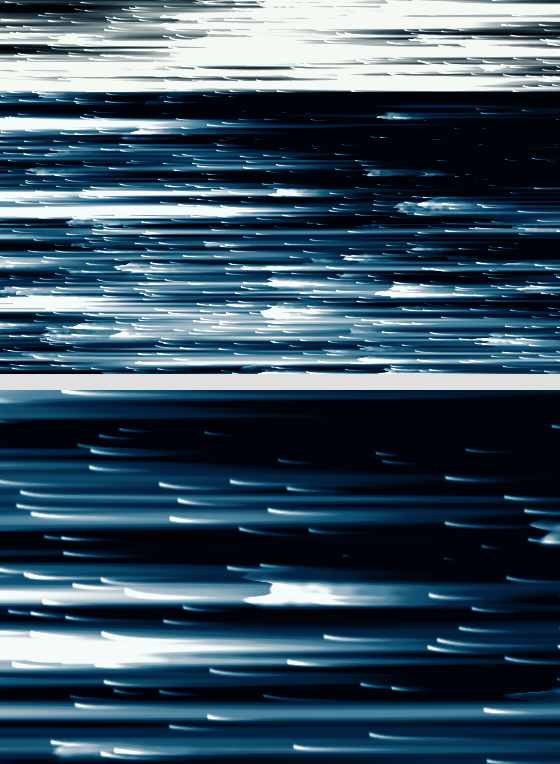
Top: the whole. Bottom: its middle third, enlarged.
A WebGL 1 fragment shader for this texture:

```glsl
precision highp float;
// Wind-swept light trails: a broad tone field is broken into horizontal
// streaks, then frothy bright clumps and thin curled hooks are laid on top.
// The summed tone is coloured by a ramp from ink through blue to white.
uniform vec2 u_resolution;

float hash(vec2 p) {
  return fract(sin(dot(p, vec2(127.1, 311.7))) * 43758.5453);
}

float noise(vec2 p) {
  vec2 i = floor(p), f = fract(p);
  f = f * f * (3.0 - 2.0 * f);
  return mix(mix(hash(i), hash(i + vec2(1, 0)), f.x),
             mix(hash(i + vec2(0, 1)), hash(i + vec2(1, 1)), f.x), f.y);
}

float bump(float x, float centre, float width) {
  float d = (x - centre) / width;
  return exp(-d * d);
}

float fall(float a, float b, float x) { return 1.0 - smoothstep(a, b, x); }

float skyMask(vec2 q) { return smoothstep(0.742, 0.765, q.y); }

// Broad light and dark areas, q running from 0 to 1 on both axes
float baseTone(vec2 q) {
  float sea = mix(0.6, 0.29, q.x) - 0.16 * smoothstep(0.22, 0.38, q.y);
  sea -= 0.3 * smoothstep(0.5, 0.66, q.y) * smoothstep(0.05, 0.65, q.x);
  sea -= 0.12 * bump(q.y, 0.35, 0.025) + 0.15 * bump(q.y, 0.735, 0.02);
  sea += 0.5 * bump(q.y, 0.43, 0.015) * fall(0.35, 0.65, q.x);
  sea += 0.55 * bump(q.y, 0.487, 0.011) * smoothstep(0.13, 0.19, q.x) * fall(0.4, 0.7, q.x);
  sea += 0.4 * bump(q.y, 0.67, 0.022) * fall(0.1, 0.55, q.x);
  float sky = 0.83 - 0.4 * bump(q.y, 0.9, 0.05) * smoothstep(0.5, 0.9, q.x);
  sky -= 0.4 * smoothstep(0.9, 0.96, q.y) * fall(0.1, 0.28, q.x);
  sky -= 0.2 * bump(q.y, 0.85, 0.025) * fall(0.2, 0.45, q.x);
  return mix(sea, sky, skyMask(q));
}

// Long grain at three thicknesses, centred on zero
float streaks(vec2 p) {
  return 0.75 * (noise(p * vec2(1.3, 27.0)) - 0.5)
       + 0.75 * (noise(p * vec2(1.8, 71.0) + 31.0) - 0.5)
       + 0.55 * (noise(p * vec2(2.6, 165.0) + 67.0) - 0.5);
}

// Thin trails that curl up at the left end and fade to the right
float hooks(vec2 p, vec2 cell, float seed, float aspect) {
  float sum = 0.0;
  for (int i = -1; i <= 0; i++) {
    for (int j = -1; j <= 1; j++) {
      vec2 id = floor(p / cell) + vec2(i, j);
      float pick = hash(id + seed + 5.3), size = hash(id + seed + 9.1);
      vec2 head = (id + vec2(hash(id + seed), hash(id + seed + 2.7))) * cell;
      vec2 d = p - head;
      float reach = mix(0.007, 0.02, size);
      float rise = mix(0.003, 0.011, size * pick) * exp(-max(d.x, 0.0) / reach);
      float slope = rise / reach;
      float line = bump(d.y, rise, 0.0019 * sqrt(1.0 + slope * slope));
      float glow = exp(-max(d.x, 0.0) / (reach * 1.6))
                 + 0.35 * fall(0.0, cell.x * mix(0.3, 1.0, pick), d.x);
      float chance = 0.25 + 0.9 * baseTone(head / vec2(aspect, 1.0));
      sum += line * glow * smoothstep(0.0, 0.003, d.x) * step(pick, chance);
    }
  }
  return sum;
}

// Thick trails with a ragged, foaming front
float clumps(vec2 p, vec2 cell, float seed, float aspect) {
  float sum = 0.0;
  float rag = 0.05 * noise(vec2(seed, p.y * 150.0)) + 0.02 * noise(p * vec2(60.0, 90.0));
  float foam = noise(p * vec2(95.0, 150.0) + seed);
  float grain = noise(p * vec2(3.0, 130.0) + seed);
  for (int i = -1; i <= 0; i++) {
    for (int j = -1; j <= 1; j++) {
      vec2 id = floor(p / cell) + vec2(i, j);
      float pick = hash(id + seed + 4.1);
      vec2 head = (id + vec2(hash(id + seed), hash(id + seed + 1.9))) * cell;
      vec2 d = p - head;
      float thick = cell.y * mix(0.12, 0.32, hash(id + seed + 7.7));
      float along = d.x - rag - 1.2 * abs(d.y);
      float body = bump(d.y, 0.35 * thick * exp(-max(along, 0.0) * 18.0), thick);
      float tail = fall(0.0, (cell.x - 0.15) * mix(0.5, 1.0, pick), along);
      float froth = 0.9 * foam * exp(-max(along, 0.0) * 16.0);
      float chance = 0.2 + 0.8 * baseTone(head / vec2(aspect, 1.0));
      sum += body * smoothstep(0.0, 0.008, along) * step(pick, chance)
           * (tail * (0.35 + 0.7 * grain) + froth);
    }
  }
  return sum;
}

vec3 ramp(float t) {
  vec3 c = mix(vec3(0.0, 0.01, 0.04), vec3(0.01, 0.13, 0.25), smoothstep(0.05, 0.26, t));
  c = mix(c, vec3(0.05, 0.31, 0.44), smoothstep(0.26, 0.42, t));
  c = mix(c, vec3(0.29, 0.51, 0.61), smoothstep(0.42, 0.57, t));
  c = mix(c, vec3(0.62, 0.71, 0.76), smoothstep(0.57, 0.72, t));
  return mix(c, vec3(0.96, 0.98, 0.98), smoothstep(0.72, 0.92, t));
}

void main() {
  vec2 q = gl_FragCoord.xy / u_resolution;
  float aspect = u_resolution.x / u_resolution.y;
  vec2 p = vec2(q.x * aspect, q.y);
  float sky = skyMask(q);

  float t = baseTone(q) - 0.06 + streaks(p) * mix(0.9, 1.25, sky);
  t += 0.5 * clumps(p, vec2(0.75, 0.055), 11.0, aspect);
  t += 0.4 * clumps(p, vec2(0.45, 0.03), 43.0, aspect);
  for (int k = 0; k < 4; k++) {
    float n = float(k);
    t += 0.5 * hooks(p, vec2(0.16 + 0.09 * n, 0.015 + 0.002 * n), 17.0 * n + 3.0, aspect);
  }

  // The upper band is nearly neutral, the rest stays blue
  vec3 colour = ramp(t);
  float grey = dot(colour, vec3(0.3, 0.55, 0.15));
  colour = mix(colour, grey * vec3(0.98, 1.0, 0.97), 0.65 * sky);
  gl_FragColor = vec4(colour, 1.0);
}
```
